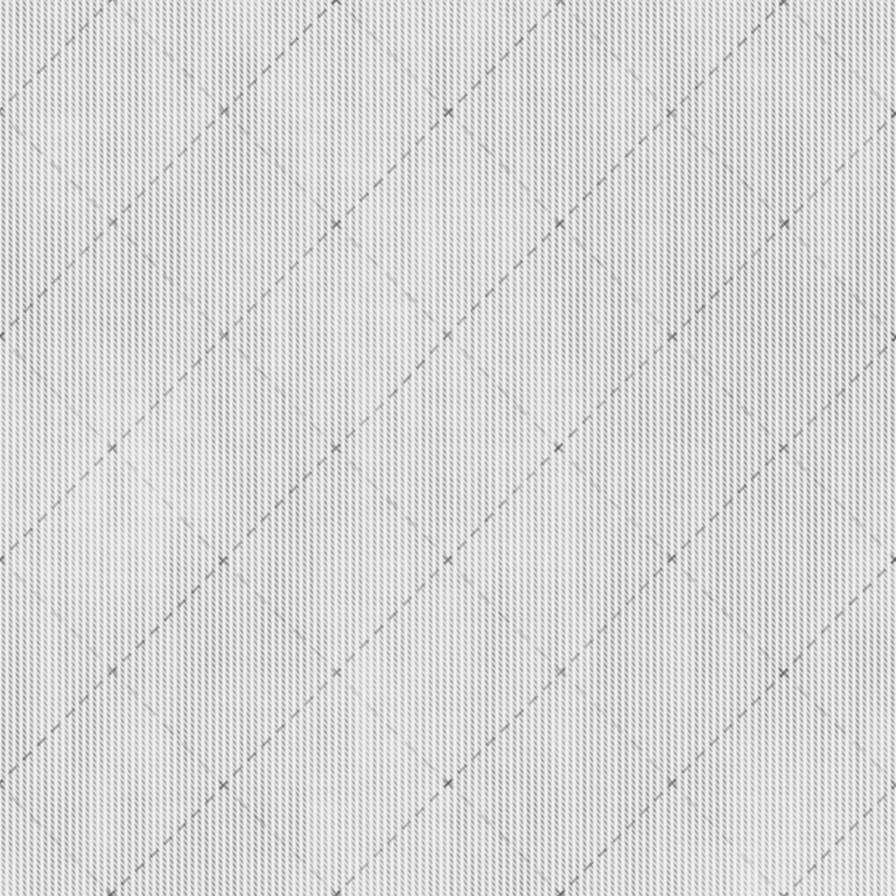
This texture is drawn by a three.js fragment shader. Its source:

```glsl
// Pale woven cloth quilted with a four by four grid of dashed diamonds.
// Slanted ticks in narrow columns form the weave; stretched value noise
// gives streaks and soiling, and two diagonal dash families form the quilting.

varying vec2 vUv;

const vec2 WEAVE_COUNT = vec2(128.0, 160.0); // columns and rows of ticks
const float TICK_SLANT = 1.15;               // rows dropped across a column
const vec3 THREAD_LIGHT = vec3(0.95);
const vec3 THREAD_DARK = vec3(0.655);

const float DIAMOND_COUNT = 4.0;
const float RISING_DASHES = 8.0;             // dashes per diamond side
const float FALLING_DASHES = 6.0;
const float DASH_FILL = 0.58;                // dash share of its period
const float DASH_HALF_WIDTH = 0.0015;
const float DASH_SOFTNESS = 0.0010;
const float RISING_INK = 0.23;
const float FALLING_INK = 0.12;
const float KNOT_INK = 0.13;
const float KNOT_RADIUS = 0.0075;
const float SEAM_WOBBLE = 0.004;

const vec2 SOIL_CENTER = vec2(0.86, 0.50);   // broad soft shade
const vec2 SOIL_SIZE = vec2(0.12, 0.32);
const float SOIL_AMOUNT = 0.20;
const float TAU = 6.2831853;

float hash(vec2 p) {
  vec3 q = fract(p.xyx * 0.1031);
  q += dot(q, q.yzx + 33.33);
  return fract((q.x + q.y) * q.z);
}

float noise(vec2 p) {
  vec2 cell = floor(p);
  vec2 f = fract(p);
  f = f * f * (3.0 - 2.0 * f);
  float low = mix(hash(cell), hash(cell + vec2(1.0, 0.0)), f.x);
  float high = mix(hash(cell + vec2(0.0, 1.0)), hash(cell + 1.0), f.x);
  return mix(low, high, f.y);
}

float fbm(vec2 p) {
  float sum = 0.0;
  float weight = 0.5;
  for (int i = 0; i < 4; i++) {
    sum += weight * noise(p);
    p = p * 2.03 + 17.0;
    weight *= 0.5;
  }
  return sum / 0.9375;
}

// Thread darkness: a column profile crossed by slanted ticks.
float weave(vec2 p) {
  vec2 w = p * WEAVE_COUNT;
  float column = 0.5 - 0.5 * cos(TAU * w.x);
  float offset = 0.3 * hash(vec2(floor(w.x), 5.0));
  float tick = 0.5 + 0.5 * cos(TAU * (w.y + TICK_SLANT * fract(w.x) + offset));
  return column * (0.30 + 0.75 * tick);
}

// Streaks and blotches, centred near one.
float wear(vec2 p) {
  float blotches = fbm(p * vec2(7.0, 4.5) + 3.0) - 0.5;
  float streaks = noise(p * vec2(95.0, 11.0) + 41.0) - 0.5;
  float weft = noise(p * vec2(14.0, 110.0) + 73.0) - 0.5;
  vec2 d = (p - SOIL_CENTER) / SOIL_SIZE;
  float soil = SOIL_AMOUNT * exp(-dot(d, d));
  return 0.98 + 0.65 * blotches + 0.38 * streaks + 0.16 * weft + soil;
}

// Dashed line family; coordinates are across and along, in diamonds.
float dashes(float across, float along, float count) {
  float dist = abs(fract(across) - 0.5) / (DIAMOND_COUNT * sqrt(2.0));
  float line = 1.0 - smoothstep(DASH_HALF_WIDTH - DASH_SOFTNESS,
                                DASH_HALF_WIDTH + DASH_SOFTNESS, dist);
  float phase = abs(fract(along * count + 0.5) - 0.5);
  float halfDash = 0.5 * DASH_FILL;
  return line * (1.0 - smoothstep(halfDash - 0.07, halfDash + 0.07, phase));
}

// Quilting: strong rising seams, faint falling seams, crossed knots.
float quilting(vec2 p) {
  vec2 wobble = vec2(noise(p * 9.0 + 11.0), noise(p * 9.0 + 57.0)) - 0.5;
  vec2 q = (p + SEAM_WOBBLE * wobble) * DIAMOND_COUNT;
  float difference = q.x - q.y;
  float total = q.x + q.y;
  float rising = dashes(difference, total, RISING_DASHES);
  float falling = dashes(total, difference, FALLING_DASHES);
  vec2 knotOffset = abs(fract(vec2(difference, total)) - 0.5);
  float knotDistance = length(knotOffset) / (DIAMOND_COUNT * sqrt(2.0));
  float knot = 1.0 - smoothstep(0.6 * KNOT_RADIUS, KNOT_RADIUS, knotDistance);
  float fade = 0.65 + 0.7 * noise(p * 24.0 + 29.0);
  float seams = fade * (RISING_INK * rising + FALLING_INK * falling);
  return seams + KNOT_INK * knot * max(rising, falling);
}

void main() {
  float darkness = clamp(weave(vUv) * wear(vUv), 0.0, 1.15);
  vec3 cloth = mix(THREAD_LIGHT, THREAD_DARK, darkness);
  cloth *= 1.0 - quilting(vUv);
  gl_FragColor = vec4(cloth, 1.0);
}
```
